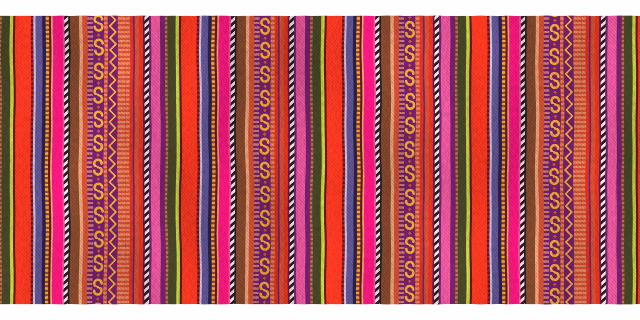
Write a WebGL 1 fragment shader that draws this texture.

```glsl
precision highp float;
// Handwoven striped cloth: four bands of coloured yarn with ropes and S motifs, between white margins.
uniform vec2 u_resolution;

#define CANVAS vec2(768.0, 384.0) // design units across and down
#define MARGIN 19.0               // white strip above and below
#define FIRST 14.0                // left edge of the first full repeat
#define NARROW 174.0              // width of a plain repeat
#define EXTRA 25.5                // added by the zigzag column
#define MOTIF_PITCH 28.8          // spacing of the S motifs
#define ROPE_PITCH 8.6
#define RIB_PITCH 4.2
#define WOBBLE 1.8                // sideways wander of the yarn
#define WEAR 0.13

const vec3 PAPER = vec3(1.0, 0.995, 1.0);
const vec3 LIME = vec3(0.76, 0.80, 0.24);
const vec3 MAROON = vec3(0.40, 0.08, 0.12);
const vec3 SCARLET = vec3(0.98, 0.22, 0.13);
const vec3 SLATE = vec3(0.38, 0.33, 0.57);
const vec3 ICE = vec3(0.76, 0.74, 0.88);
const vec3 NAVY = vec3(0.17, 0.12, 0.29);
const vec3 GOLD = vec3(0.95, 0.66, 0.20);
const vec3 MAGENTA = vec3(0.97, 0.09, 0.49);
const vec3 PINK = vec3(0.90, 0.33, 0.60);
const vec3 BROWN = vec3(0.52, 0.28, 0.17);
const vec3 PEACH = vec3(0.91, 0.62, 0.47);
const vec3 RUST = vec3(0.82, 0.31, 0.19);
const vec3 PURPLE = vec3(0.45, 0.13, 0.42);
const vec3 OLIVE = vec3(0.27, 0.27, 0.15);
const vec3 CREAM = vec3(0.92, 0.88, 0.86);
const vec3 SOOT = vec3(0.17, 0.11, 0.14);

float soft; // half width of a smoothed edge

vec2 hashDir(vec2 p) {
  float a = 6.2832 * fract(sin(dot(p, vec2(127.1, 311.7))) * 43758.5);
  return vec2(cos(a), sin(a));
}

float gradNoise(vec2 p) {
  vec2 i = floor(p), f = fract(p), k = vec2(0.0, 1.0);
  vec2 u = f * f * f * (f * (f * 6.0 - 15.0) + 10.0);
  return mix(mix(dot(hashDir(i), f), dot(hashDir(i + k.yx), f - k.yx), u.x),
             mix(dot(hashDir(i + k), f - k), dot(hashDir(i + k.yy), f - k.yy), u.x), u.y);
}

float edge(float d) { return smoothstep(-soft, soft, d); }
float window(float t, float a, float b) { return edge(t - a) * edge(b - t); }
float dash(float y, float pitch) { return smoothstep(-0.5, 0.5, cos(6.2832 * y / pitch)); }

// Starts a new stripe at position a; later stripes cover earlier ones.
void stripe(inout vec3 c, float t, float a, vec3 ink) { c = mix(c, ink, edge(t - a)); }

// Distance to an S made of two three-quarter arcs of radius r.
float sShape(vec2 q, float r) {
  q = (q.y < 0.0 ? -q : q) - vec2(0.0, r);
  if (q.x > 0.0 && q.y < 0.0) return min(length(q - vec2(r, 0.0)), length(q + vec2(0.0, r)));
  return abs(length(q) - r);
}

vec3 repeatColour(float d, float y, float extra, float id) {
  float t = d < 111.0 ? d : max(111.0, d - extra);
  float tick = dash(y, 5.4);
  vec3 rope = mix(SOOT, CREAM, dash(y - 0.9 * t, ROPE_PITCH));
  vec3 ticked = mix(RUST, PEACH, 0.65 * tick);
  vec3 c = LIME;
  // Broad scarlet, blue and magenta stripes
  stripe(c, t, 2.0, MAROON);
  stripe(c, t, 4.5, SCARLET);
  stripe(c, t, 23.0, mix(MAROON, SCARLET, 0.4 * tick));
  stripe(c, t, 26.0, ICE);
  stripe(c, t, 28.5, SLATE);
  stripe(c, t, 36.5, NAVY);
  stripe(c, t, 40.5, mix(MAROON, GOLD, 0.35 + 0.65 * tick));
  stripe(c, t, 44.5, MAROON);
  stripe(c, t, 47.0, PEACH);
  stripe(c, t, 49.0, MAGENTA);
  stripe(c, t, 61.0, PINK);
  stripe(c, t, 63.0, rope);
  // Brown ground and motif column
  stripe(c, t, 68.0, SOOT);
  stripe(c, t, 70.0, BROWN);
  stripe(c, t, 81.0, PEACH);
  stripe(c, t, 85.0, RUST);
  stripe(c, t, 91.0, mix(PURPLE, PEACH, 0.7 * tick));
  stripe(c, t, 97.5, PURPLE);
  vec2 q = vec2(d - 104.2, (fract(y / MOTIF_PITCH + 0.13 * id) - 0.5) * MOTIF_PITCH);
  float gap = abs(q.x) + abs(abs(q.y) - 0.5 * MOTIF_PITCH) - 2.2;
  c = mix(c, GOLD, edge(1.5 - sShape(q, 4.4)));
  c = mix(c, RUST, edge(-gap));
  // Red ground, second rope, pink and olive
  stripe(c, t, 111.0, ticked);
  stripe(c, t, 116.0, SCARLET * 0.88);
  stripe(c, t, 120.0, PURPLE);
  stripe(c, t, 122.0, RUST);
  stripe(c, t, 127.0, SCARLET * 0.9);
  stripe(c, t, 132.0, PURPLE * 0.8);
  stripe(c, t, 134.0, rope);
  stripe(c, t, 139.5, PURPLE);
  stripe(c, t, 142.0, PINK);
  stripe(c, t, 153.0, PURPLE);
  stripe(c, t, 159.0, mix(BROWN, PEACH, 0.5 * tick));
  stripe(c, t, 162.0, OLIVE);
  stripe(c, t, 172.0, LIME);
  // Zigzag column of the wide repeats
  float zig = abs(d - 121.0 - 7.0 * (abs(fract(y / 14.4) - 0.5) * 2.0 - 0.5));
  vec3 column = mix(ticked, PURPLE, window(d, 115.0, 127.0));
  column = mix(column, GOLD, edge(1.4 - zig));
  return mix(c, column, step(1.0, extra) * window(d, 111.0, 111.0 + extra));
}

void main() {
  vec2 p = gl_FragCoord.xy / u_resolution * CANVAS;
  soft = max(0.6, 0.6 * CANVAS.x / u_resolution.x);
  float x = p.x + WOBBLE * gradNoise(p * vec2(0.012, 0.014));

  // Find the repeat holding x; the first and fourth full ones are wide
  float start = FIRST - NARROW, d = 0.0, extra = 0.0, id = 0.0;
  for (int i = 0; i < 6; i++) {
    float more = (i == 1 || i == 4) ? EXTRA : 0.0;
    if (x >= start) { d = x - start; extra = more; id = float(i); }
    start += NARROW + more;
  }
  vec3 c = repeatColour(d, p.y, extra, id);

  // Weave ribs, uneven yarn and soft folds
  float rib = cos(6.2832 * (p.y / RIB_PITCH + 0.25 * x));
  float yarn = gradNoise(p * vec2(0.45, 0.16)) + gradNoise(p * vec2(0.02, 0.008) + 9.0);
  c *= 0.97 + 0.06 * rib + WEAR * yarn + 0.03 * sin(id * 2.4);

  // Slightly uneven cut edges on white
  float cut = MARGIN + 0.6 * gradNoise(vec2(p.x * 0.08, 3.5));
  gl_FragColor = vec4(mix(PAPER, c, window(p.y, cut, CANVAS.y - cut)), 1.0);
}
```
